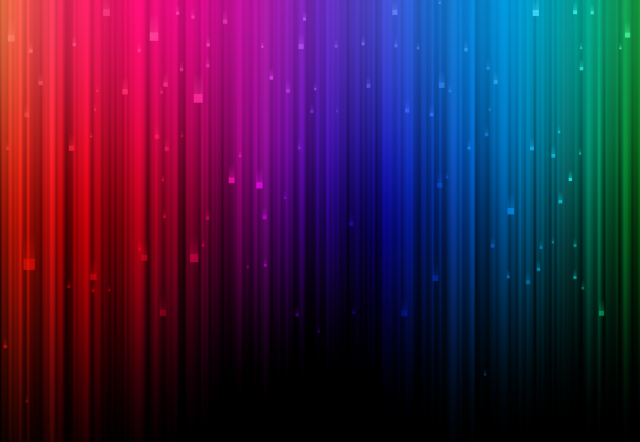
This background is drawn by a WebGL 2 fragment shader. Its source:

```glsl
#version 300 es
precision highp float;
// Spectrum curtain: vertical light streaks run from red through violet and
// blue to green, fading to black below. Colour ramps set the glow, stretched
// value noise cuts the streaks, and hashed grids scatter falling squares.

uniform vec2 u_resolution;
out vec4 fragColor;

// Colour stops, evenly spaced from left to right
const int STOPS = 11;
const vec3 TOP_COLORS[STOPS] = vec3[](
  vec3(.93, .45, .27), vec3(.93, .16, .36), vec3(.92, .06, .42),
  vec3(.88, .04, .54), vec3(.70, .08, .63), vec3(.42, .17, .75),
  vec3(.27, .31, .82), vec3(.05, .47, .82), vec3(.00, .60, .85),
  vec3(.00, .65, .62), vec3(.08, .62, .25));
const vec3 MID_COLORS[STOPS] = vec3[](
  vec3(.76, .09, .02), vec3(.68, .00, .01), vec3(.60, .00, .05),
  vec3(.53, .00, .17), vec3(.43, .00, .43), vec3(.18, .01, .53),
  vec3(.03, .02, .56), vec3(.00, .20, .60), vec3(.00, .35, .60),
  vec3(.00, .41, .38), vec3(.02, .42, .07));
// Height at which the light of each stop dies out
const float REACH[STOPS] = float[](
  -.18, -.16, -.06, .00, .14, .17, .08, .00, .02, .05, .00);

// Broad beams: centre, half width, strength
const int BEAMS = 4;
const vec3 BEAM_SHAPES[BEAMS] = vec3[](
  vec3(.081, .009, .40), vec3(.415, .006, .35),
  vec3(.705, .010, .28), vec3(.885, .008, .25));

const float MID_HEIGHT = .48;
const float FULL_LIGHT = .72;
const float STREAK_TOP = .22;
const float STREAK_LOW = 1.0;
const float REACH_JITTER = .20;
const float TAIL_LENGTH = 4.5;

float hash(vec2 p) {
  return fract(sin(dot(p, vec2(127.1, 311.7))) * 43758.5453);
}

float noise(float x, float seed) {
  float cell = floor(x);
  float f = smoothstep(0.0, 1.0, x - cell);
  return mix(hash(vec2(cell, seed)), hash(vec2(cell + 1.0, seed)), f);
}

// Streak profile across the width, about 0 to 1
float streaks(float x) {
  return .20 * noise(x * 45.0, 1.0) + .40 * noise(x * 125.0, 2.0)
       + .40 * noise(x * 250.0, 3.0);
}

vec3 ramp(vec3 stops[STOPS], float x) {
  float s = clamp(x, 0.0, .9999) * float(STOPS - 1);
  int i = int(s);
  return mix(stops[i], stops[i + 1], fract(s));
}

float reachAt(float x) {
  float s = clamp(x, 0.0, .9999) * float(STOPS - 1);
  int i = int(s);
  return mix(REACH[i], REACH[i + 1], smoothstep(0.0, 1.0, fract(s)));
}

// One layer of squares with fading tails above; p is in canvas heights
float squares(vec2 p, float cellSize, float chance, float seed) {
  vec2 id = floor(p / cellSize);
  vec2 key = id + seed;
  float height = (id.y + .5) * cellSize;
  float present = step(hash(key), chance * smoothstep(.0, .95, height));
  float halfSize = cellSize * mix(.045, .105, pow(hash(key + 7.3), 2.0));
  vec2 center = vec2(mix(.2, .8, hash(key + 3.1)), mix(.15, .4, hash(key + 5.7)));
  vec2 d = p - (id + center) * cellSize;
  float edge = .8 / u_resolution.y;

  vec2 inside = 1.0 - smoothstep(halfSize - edge, halfSize + edge, abs(d));
  float tailFade = 1.0 - clamp((d.y - halfSize) / (halfSize * TAIL_LENGTH), 0.0, 1.0);
  float tail = .42 * inside.x * tailFade * step(halfSize, d.y);
  float power = mix(.6, 1.0, hash(key + 9.9));
  return present * power * max(inside.x * inside.y, tail);
}

void main() {
  vec2 uv = gl_FragCoord.xy / u_resolution;
  vec2 p = gl_FragCoord.xy / u_resolution.y;

  // Spectrum glow
  float rise = smoothstep(MID_HEIGHT - .04, 1.06, uv.y);
  vec3 glow = mix(ramp(MID_COLORS, uv.x), ramp(TOP_COLORS, uv.x), rise);

  // Streaks cut deeper, and end at different heights, towards the bottom
  float streak = streaks(uv.x);
  float depth = mix(STREAK_LOW, STREAK_TOP, smoothstep(.25, 1.0, uv.y));
  float shade = 1.0 + depth * 1.7 * (streak - .53);
  float reach = reachAt(uv.x) + REACH_JITTER * (.5 - streak);

  // Broad beams brighten their column and hang lower
  float beam = 0.0;
  for (int i = 0; i < BEAMS; i++) {
    float off = (uv.x - BEAM_SHAPES[i].x) / BEAM_SHAPES[i].y;
    beam += BEAM_SHAPES[i].z * exp(-off * off);
  }
  reach -= .30 * beam;
  shade += .7 * beam * (1.0 - rise);
  float light = smoothstep(reach, FULL_LIGHT, uv.y);
  vec3 color = glow * max(shade, 0.0) * light;
  color += vec3(.12, .09, .09) * beam * light;

  // Falling squares take the vivid hue of their column
  vec3 vivid = glow / max(max(glow.r, glow.g), glow.b);
  vivid = mix(vivid, vec3(1.0), .25 * rise);
  float spark = squares(p, .125, .30, 11.0);
  spark = max(spark, squares(p + .031, .075, .24, 37.0));
  spark = max(spark, .9 * squares(p + .017, .050, .12, 71.0));
  color = mix(color, vivid, spark * mix(.5, .92, smoothstep(.2, .75, uv.y)));

  fragColor = vec4(clamp(color, 0.0, 1.0), 1.0);
}
```
